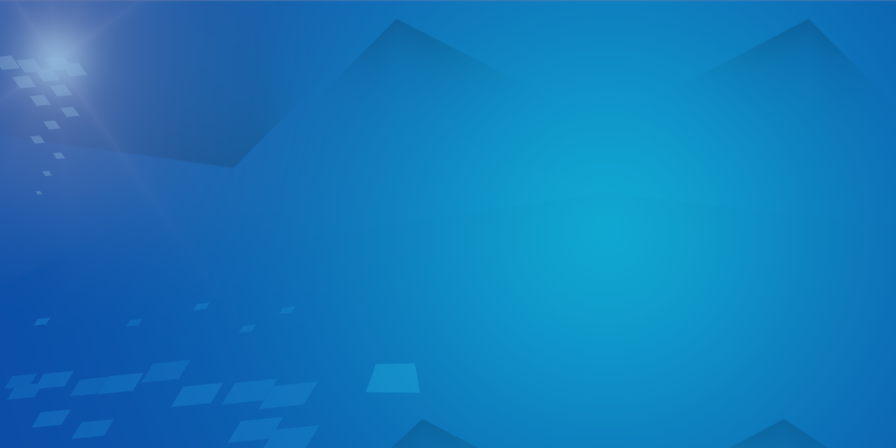
This background is drawn by a WebGL 1 fragment shader. Its source:

```glsl
precision highp float;
// Blue backdrop: teal radial glow, folded chevron shadows, a corner flare and drifting tiles.
uniform vec2 u_resolution;

#define GLOW_CENTER vec2(1.354, 0.492)
#define GLOW_RADIUS 0.76
#define GLOW_COLOR vec3(0.06, 0.66, 0.825)
#define DEEP_COLOR vec3(0.04, 0.275, 0.64)
#define FLARE_CENTER vec2(0.125, 0.865)
#define HAZE_COLOR vec3(0.46, 0.50, 0.69)
#define CORE_COLOR vec3(0.55, 0.72, 0.86)
#define TILE_COLOR vec3(0.12, 0.58, 0.85)
#define TILE_SLANT 0.65
#define FOLD_SHADE 0.15

float hash(float n) {
  n = fract(n * 0.1031);
  n *= n + 33.33;
  return fract(n * (n + n));
}

// Shadow beneath a peak; slopes and reach hold left and right values.
float fold(vec2 p, vec2 apex, vec2 slopes, float depthFade, vec2 reach) {
  vec2 e = p - apex;
  float slope = e.x < 0.0 ? slopes.x : slopes.y;
  float away = abs(e.x) / (e.x < 0.0 ? reach.x : reach.y);
  float depth = -e.y - abs(e.x) * slope;
  float soft = 1.5 / u_resolution.y;
  return smoothstep(-soft, soft, depth) * exp(-max(depth, 0.0) / depthFade - away * away);
}

// Coverage of a slanted four-sided tile.
float tile(vec2 p, vec2 center, vec2 halfSize, float slant) {
  vec2 q = p - center;
  q.y -= 0.1 * q.x;
  q.x -= slant * q.y;
  vec2 edge = abs(q) - halfSize;
  float soft = 1.0 / u_resolution.y;
  return 1.0 - smoothstep(-soft, soft, max(edge.x, edge.y));
}

// Three rows of tiles along the lower left, denser and smaller to the left.
float lowerTiles(vec2 p) {
  float cover = 0.0;
  for (int i = 0; i < 27; i++) {
    float id = float(i);
    float row = mod(id, 3.0);
    float along = floor(id / 3.0) / 8.0;
    float x = 0.03 + 0.62 * pow(along, 1.3) + (hash(id + 4.0) - 0.5) * 0.05;
    float y = 0.045 + row * (0.0775 + 0.0225 * row) + (hash(id + 19.0) - 0.5) * 0.055;
    float size = row > 1.5 ? 0.014 : mix(0.028, 0.05, along);
    float keep = row > 0.5 && row < 1.5 ? 1.0 : step(0.4, hash(id + 41.0));
    float shape = tile(p, vec2(x, y), size * vec2(1.0, 0.48), TILE_SLANT);
    cover = max(cover, shape * keep * mix(0.2, 0.4, hash(id + 7.0)));
  }
  return cover;
}

// Small tiles tumbling down from the flare.
float flareTiles(vec2 p) {
  float cover = 0.0;
  for (int i = 0; i < 14; i++) {
    float id = float(i);
    float fall = id / 13.0;
    float x = 0.11 + (fract(id * 0.618) - 0.5) * mix(0.19, 0.05, fall);
    float y = 0.86 - fall * fall * 0.29;
    float size = mix(0.025, 0.006, fall * fall);
    float shape = tile(p, vec2(x, y), size * vec2(0.8, 0.6), -TILE_SLANT);
    cover = max(cover, shape * 0.35);
  }
  return cover;
}

// Soft crossed streaks, strongest on the diagonals.
float streaks(vec2 q) {
  float light = 0.0;
  for (int i = 0; i < 4; i++) {
    float angle = 0.62 + float(i) * 0.52;
    float offAxis = abs(q.x * sin(angle) - q.y * cos(angle));
    float weight = (i == 0 || i == 3) ? 0.36 : 0.10;
    light += weight * exp(-offAxis * 60.0 - length(q) * 5.0);
  }
  return light;
}

void main() {
  vec2 p = gl_FragCoord.xy / u_resolution.y;

  // Radial base
  float spread = length(p - GLOW_CENTER) / GLOW_RADIUS;
  vec3 color = mix(DEEP_COLOR, GLOW_COLOR, exp(-pow(spread, 1.5)));

  // Peaks along the top and bottom, the hanging fold and a faint wide ridge
  float shade = fold(p, vec2(0.885, 0.958), vec2(1.0, 0.51), 0.08, vec2(0.10, 0.18));
  shade += fold(p, vec2(1.805, 0.958), vec2(0.52, 1.0), 0.08, vec2(0.18, 0.10));
  shade += fold(p, vec2(0.943, 0.065), vec2(0.93, 0.52), 0.08, vec2(0.10, 0.18));
  shade += fold(p, vec2(1.75, 0.065), vec2(0.53, 0.66), 0.08, vec2(0.18, 0.12));
  shade += fold(vec2(p.x, -p.y), vec2(0.521, -0.625), vec2(0.14, 1.0), 0.24, vec2(0.5, 0.11));
  shade += 0.1 * fold(p, vec2(1.354, 0.57), vec2(0.15, 0.12), 0.2, vec2(0.6));
  color *= 1.0 - FOLD_SHADE * shade;

  // Violet haze, sinking to a short slanted crease
  vec2 q = p - FLARE_CENTER;
  float haze = 0.9 * exp(-3.9 * length(q * vec2(1.1, 0.75))) * smoothstep(0.22, 0.65, p.y);
  float crease = smoothstep(-0.006, 0.006, p.y - 0.362 - 0.5 * p.x);
  color = mix(color, HAZE_COLOR, haze * mix(1.0, crease, 0.7 * exp(-50.0 * p.x * p.x)));

  // Streaks, core and tiles
  color = mix(color, HAZE_COLOR + 0.08, streaks(q));
  color = mix(color, CORE_COLOR, 0.75 * exp(-dot(q, q) * 170.0));
  color = mix(color, CORE_COLOR, flareTiles(p));
  color = mix(color, TILE_COLOR, lowerTiles(p));

  // Large tapered tile beside the drift
  vec2 t = p - vec2(0.880, 0.156);
  float taper = tile(vec2(t.x / (1.0 - 5.0 * t.y), t.y + 0.1 * t.x), vec2(0.0), vec2(0.052, 0.032), 0.1);
  color = mix(color, TILE_COLOR + vec3(0.0, 0.10, 0.02), taper * 0.4);

  // Pale rim on the top edge
  color = mix(color, HAZE_COLOR, 0.4 * smoothstep(0.995, 1.0, p.y));
  gl_FragColor = vec4(clamp(color, 0.0, 1.0), 1.0);
}
```
